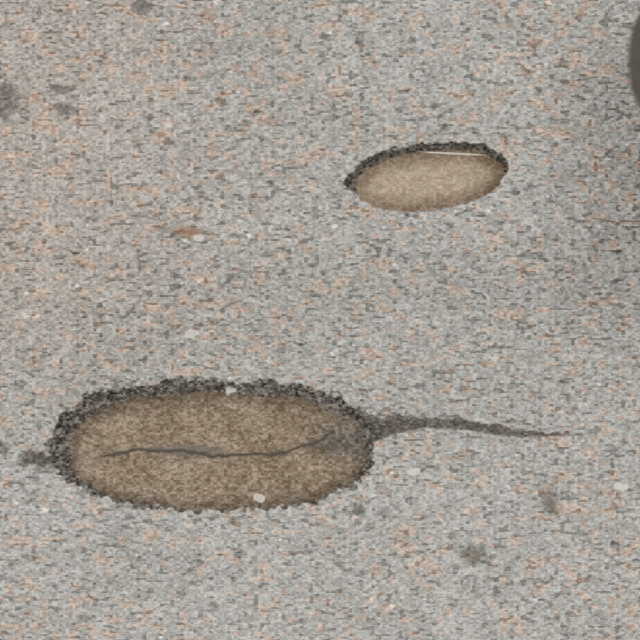
A Shadertoy shader for this texture:

```glsl
// Weathered grey asphalt with two sandy potholes, a tapering crack and scattered stones.
#define ASPHALT vec3(0.662, 0.652, 0.63)
#define SAND vec3(0.56, 0.495, 0.425)
#define PALE_SAND vec3(0.68, 0.615, 0.545)
#define TAR vec3(0.33, 0.31, 0.285)
#define CHALK vec3(0.83, 0.82, 0.79)
#define GRAIN 0.27
#define RAGGED 0.018
#define STONE_ROWS 46.0

float hash(vec2 p) {
    vec3 q = fract(p.xyx * 0.1031);
    q += dot(q, q.yzx + 33.33);
    return fract((q.x + q.y) * q.z);
}

float noise(vec2 p) {
    vec2 i = floor(p), f = fract(p);
    f = f * f * (3.0 - 2.0 * f);
    return mix(mix(hash(i), hash(i + vec2(1, 0)), f.x),
               mix(hash(i + vec2(0, 1)), hash(i + vec2(1, 1)), f.x), f.y);
}

float fbm(vec2 p) {
    float sum = 0.0, amp = 0.53;
    for (int i = 0; i < 4; i++) {
        sum += amp * noise(p);
        p = p * 2.03 + 17.7;
        amp *= 0.5;
    }
    return sum;
}

// Approximate signed distance to a superellipse of power n.
float oval(vec2 p, vec2 r, float n) {
    vec2 q = max(abs(p) / r, 0.001);
    float l = pow(pow(q.x, n) + pow(q.y, n), 1.0 / n);
    return (l - 1.0) / length(pow(q / l, vec2(n - 1.0)) / r);
}

float fill(float d, float soft) { return 1.0 - smoothstep(-soft, soft, d); }

// Ragged blot: centre in xy, radii in zw.
float blot(vec2 p, vec4 b, float soft) {
    float wobble = (noise(p * 110.0) - 0.5) * min(b.z, b.w);
    return fill(oval(p - b.xy, b.zw, 2.0) + wobble, soft);
}

vec3 asphalt(vec2 uv, float grain, float px) {
    vec3 col = ASPHALT + (fbm(uv * vec2(5, 9)) - 0.5) * 0.07 + grain * GRAIN;
    col += vec3(0.016, 0, -0.008) * smoothstep(0.6, 0.0, uv.x) * smoothstep(0.25, 0.6, uv.y);
    col += 0.02 * smoothstep(0.4, 0.0, uv.y);
    col -= 0.09 * smoothstep(0.8, 1.0, uv.x) * smoothstep(0.35, 0.65, uv.y) * smoothstep(1.0, 0.85, uv.y);
    col += vec3(0.05, 0, -0.03) * smoothstep(0.62, 0.85, noise(uv * vec2(70, 95)));
    // Thin dark creases, stretched sideways.
    col -= 0.13 * smoothstep(0.67, 0.83, noise(uv * vec2(115, 240) + 40.0));
    // Aggregate: mostly faint, a few bright or dark chips.
    for (int layer = 0; layer < 2; layer++) {
        vec2 g = uv * vec2(0.8, 1.1) * STONE_ROWS * (1.0 + 0.7 * float(layer));
        vec2 id = floor(g) + 91.0 * float(layer);
        float pick = hash(id + 7.0);
        vec2 c = 0.3 + 0.4 * vec2(hash(id), hash(id + 3.3));
        float chip = fill(length(fract(g) - c) - mix(0.1, 0.27, hash(id + 5.1)), 0.05 + 60.0 * px);
        col += chip * (pick > 0.985 ? 0.13 : pick < 0.03 ? -0.13 : (pick - 0.5) * 0.08);
    }
    return col;
}

void mainImage(out vec4 fragColor, in vec2 fragCoord) {
    vec2 uv = fragCoord / iResolution.xy;
    float px = 1.0 / iResolution.y;
    float grain = 0.6 * noise(uv * vec2(190, 270)) + 0.4 * noise(uv * vec2(330, 410) + 9.0) - 0.5;
    float rough = (fbm(uv * 42.0) - 0.5 + 0.4 * (noise(uv * 170.0) - 0.5)) * RAGGED;
    vec3 col = asphalt(uv, grain, px);

    // Road stains, softer where larger.
    vec4 stains[9] = vec4[9](
        vec4(0, 0.842, 0.03, 0.026), vec4(0.098, 0.861, 0.02, 0.007), vec4(0.102, 0.83, 0.017, 0.009),
        vec4(0.222, 0.992, 0.016, 0.012), vec4(0.345, 0.842, 0.01, 0.007), vec4(0.739, 0.134, 0.022, 0.013),
        vec4(0.563, 0.203, 0.011, 0.007), vec4(0, 0.297, 0.016, 0.01), vec4(0.86, 0.216, 0.012, 0.022));
    float stain = 0.0;
    for (int i = 0; i < 9; i++) stain = max(stain, blot(uv, stains[i], 0.5 * stains[i].w));
    col = mix(col, TAR + 0.06 + grain * 0.2, 0.6 * stain);
    col = mix(col, vec3(0.54, 0.41, 0.31), 0.65 * blot(uv, vec4(0.294, 0.638, 0.021, 0.008), 0.008));

    // Crack running right and a short tail running left.
    float crackY = mix(0.34, 0.321, smoothstep(0.66, 0.85, uv.x)) - 0.012 * smoothstep(0.66, 0.57, uv.x);
    float halfWidth = (0.006 + 0.016 * exp(-18.0 * max(uv.x - 0.57, 0.0))) * smoothstep(0.925, 0.8, uv.x);
    float crack = fill(abs(uv.y - crackY + rough * 0.5) - halfWidth + rough * 0.3, 0.003);
    crack *= step(0.5, uv.x) * smoothstep(0.925, 0.9, uv.x);
    crack = max(crack, blot(uv, vec4(0.066, 0.282, 0.034, 0.012), 0.006));
    col = mix(col, TAR + 0.04 + grain * 0.3, 0.88 * crack);

    // Large pothole: tar rim, sandy bed, split across the bed.
    float rim = oval(uv - vec2(0.332, 0.305), vec2(0.255, 0.101), 2.4) + rough * 1.3;
    col = mix(col, TAR + 0.02 + grain * 0.5, 0.95 * fill(rim, 0.004));
    float bed = oval(uv - vec2(0.34, 0.296), vec2(0.232, 0.091), 2.4) + rough * 0.7;
    vec3 sand = SAND + grain * 0.32 + (fbm(uv * 30.0) - 0.5) * 0.16;
    sand *= 1.0 - 0.22 * smoothstep(-0.025, 0.0, bed);
    sand = mix(sand, TAR + 0.07 + grain * 0.3, 0.75 * blot(uv, vec4(0.535, 0.312, 0.046, 0.024), 0.016));
    float splitY = 0.284 + 0.013 * (smoothstep(0.14, 0.22, uv.x) + smoothstep(0.42, 0.48, uv.x))
                 - 0.008 * smoothstep(0.27, 0.34, uv.x) + 0.026 * smoothstep(0.48, 0.53, uv.x);
    float along = smoothstep(0.13, 0.17, uv.x) * smoothstep(0.54, 0.51, uv.x);
    sand = mix(sand, TAR + 0.12, 0.7 * blot(uv, vec4(0.29, 0.296, 0.055, 0.01), 0.004));
    sand = mix(sand, TAR - 0.03, 0.85 * along * fill(abs(uv.y - splitY + rough * 0.4) - 0.0022, 0.0025));
    col = mix(col, sand, fill(bed, 0.004));

    // Small pothole: tilted, its rim showing along the far side.
    vec2 s = mat2(0.993, -0.12, 0.12, 0.993) * (uv - vec2(0.671, 0.722));
    float smallRim = oval(s - vec2(-0.002, 0.007), vec2(0.128, 0.049), 2.0) + rough * 0.8;
    col = mix(col, TAR - 0.02 + grain * 0.4, 0.95 * fill(smallRim, 0.003) * smoothstep(-0.035, -0.008, s.y));
    float smallBed = oval(s + vec2(0, 0.004), vec2(0.116, 0.046), 2.2) + rough * 0.4;
    vec3 pale = mix(PALE_SAND, SAND - 0.05, smoothstep(-0.034, 0.0, smallBed)) + grain * 0.2;
    col = mix(col, pale - 0.08 * smoothstep(0.04, 0.11, s.x), fill(smallBed, 0.003));
    vec2 glint = uv - vec2(0.71, 0.76 - 0.05 * (uv.x - 0.71));
    col = mix(col, CHALK, 0.8 * fill(oval(glint, vec2(0.047, 0.0016), 2.0), px));

    // Pale stones.
    vec3 stones[6] = vec3[6](vec3(0.97, 0.24, 0.011), vec3(0.645, 0.262, 0.01), vec3(0.3, 0.479, 0.01),
        vec3(0.362, 0.39, 0.01), vec3(0.404, 0.221, 0.01), vec3(0.311, 0.628, 0.009));
    for (int i = 0; i < 6; i++)
        col = mix(col, CHALK, 0.8 * blot(uv, vec4(stones[i], 0.6 * stones[i].z), 0.002));

    // Dark soft shape at the right border.
    col = mix(col, TAR - 0.01, 0.9 * fill(oval(uv - vec2(1.012, 0.905), vec2(0.03, 0.078), 2.0), 0.006));
    fragColor = vec4(clamp(col, 0.0, 1.0), 1.0);
}
```
